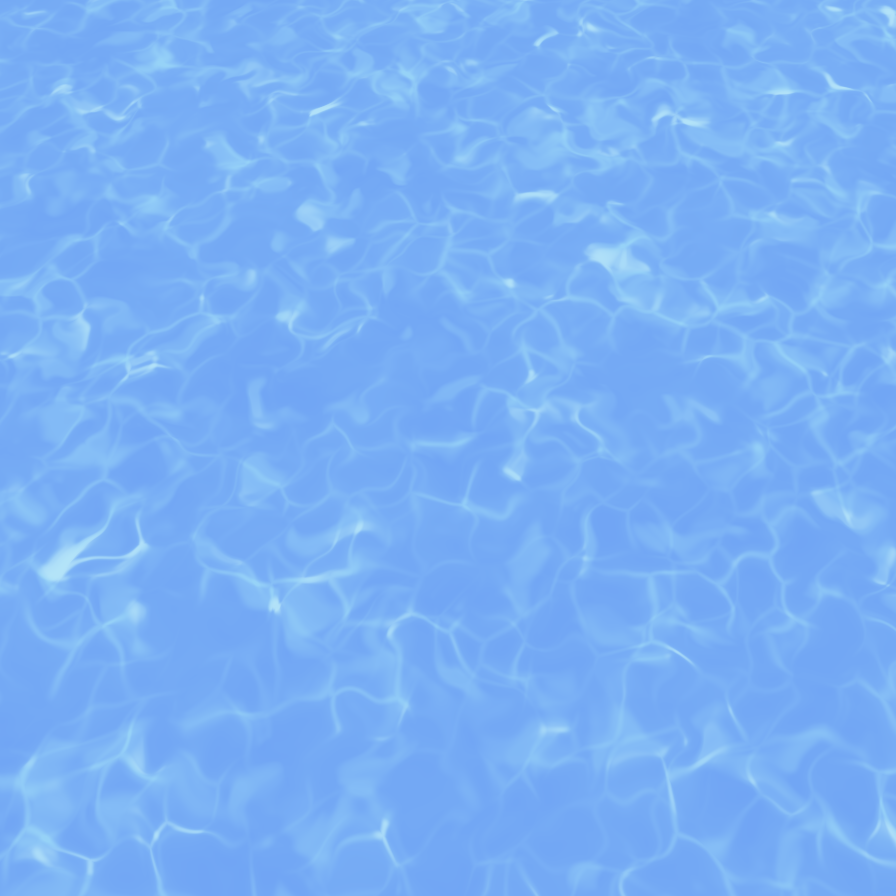
Reproduce this texture procedurally as a Shadertoy shader.

```glsl
// Sunlit pool water seen at a slant: a plane receding upward carries two warped
// cellular webs of caustic light, soft pale patches between the strands and
// a few bright glints where strands gather.

const vec3 DEEP_BLUE = vec3(0.442, 0.648, 0.957);
const vec3 PALE_BLUE = vec3(0.570, 0.800, 0.968);
const vec3 GLINT = vec3(0.740, 0.915, 0.975);
const float HORIZON = 2.2;

vec2 hash2(vec2 cell) {
    vec3 q = fract(cell.xyx * vec3(0.1031, 0.1030, 0.0973));
    q += dot(q, q.yzx + 33.33);
    return fract((q.xx + q.yz) * q.zy);
}

// Smooth value noise in 0..1
float softNoise(vec2 p) {
    vec2 cell = floor(p);
    vec2 f = fract(p);
    f = f * f * (3.0 - 2.0 * f);
    float low = mix(hash2(cell).x, hash2(cell + vec2(1, 0)).x, f.x);
    float high = mix(hash2(cell + vec2(0, 1)).x, hash2(cell + vec2(1, 1)).x, f.x);
    return mix(low, high, f.y);
}

// Gap between the two nearest cell centres: zero on the cell borders
float borderGap(vec2 p) {
    vec2 cell = floor(p);
    float nearest = 9.0;
    float second = 9.0;
    for (int j = -1; j <= 1; j++) {
        for (int i = -1; i <= 1; i++) {
            vec2 neighbour = cell + vec2(i, j);
            float d = length(neighbour + 0.1 + 0.8 * hash2(neighbour) - p);
            second = min(second, max(nearest, d));
            nearest = min(nearest, d);
        }
    }
    return second - nearest;
}

// Layered sines and noise bend the straight borders into ripples
vec2 ripple(vec2 p, float amount) {
    vec2 sway = sin(p.yx * 1.9 + 1.3 * sin(p * 0.83)) + 0.5 * sin(p.yx * 4.3 + p * 1.7);
    vec2 jitter = vec2(softNoise(p * 2.1 + 7.0), softNoise(p * 2.1 + 31.0)) - 0.5;
    return p + amount * (0.6 * sway + 2.0 * jitter);
}

// Broken strands of light: a thin core inside a faint halo
float causticWeb(vec2 p, float width, float seed) {
    float gap = borderGap(p + seed);
    float strength = smoothstep(0.25, 0.8, softNoise(p * 1.15 + seed * 3.0));
    float core = 1.0 - smoothstep(0.0, width, gap);
    float halo = 1.0 - smoothstep(0.0, width * 3.0, gap);
    return strength * (0.75 * core + 0.25 * halo);
}

// Pale patches with fairly crisp, uneven outlines
float lightPatches(vec2 p) {
    float n = 0.7 * softNoise(p * 1.8) + 0.3 * softNoise(p * 4.1 + 19.0);
    return smoothstep(0.52, 0.82, n);
}

// Pool plane in cell units, flattening toward the top
vec2 poolPlane(vec2 uv) {
    float distanceToHorizon = HORIZON - uv.y;
    return vec2(26.0 * (uv.x - 0.5), 50.0) / distanceToHorizon + 40.0;
}

void mainImage(out vec4 fragColor, in vec2 fragCoord) {
    vec2 uv = fragCoord / iResolution.xy;
    vec2 plane = poolPlane(uv);
    float far = smoothstep(0.3, 1.0, uv.y);

    // Two webs of different scale, the finer one leaning to the upper right
    vec2 bent = ripple(plane, 0.17);
    vec2 leaning = vec2(bent.x - 0.45 * bent.y, bent.y * 0.85) * 1.25;
    float width = mix(0.15, 0.24, far);
    float mainWeb = causticWeb(bent, width, 3.7);
    float fineWeb = causticWeb(leaning, width * 1.1, 17.3);

    // Soft light between the strands and small surface streaks
    float patches = lightPatches(ripple(plane, 0.25) + 11.0);
    float broad = softNoise(plane * 0.75 + 5.0);
    float streaks = softNoise(bent * vec2(2.6, 4.2) + 23.0) - 0.5;

    float light = 0.13 * broad + 0.42 * patches + 0.09 * streaks + 0.08 * far;
    light += mix(0.56, 0.40, far) * mainWeb + 0.28 * fineWeb;

    // Sparse glints on the brightest strands and patches
    float sparkle = smoothstep(0.66, 0.90, softNoise(bent * vec2(1.5, 2.3) + 61.0));
    float glint = sparkle * smoothstep(0.35, 0.85, light);

    vec3 water = mix(DEEP_BLUE, PALE_BLUE, clamp(light, 0.0, 1.15));
    fragColor = vec4(mix(water, GLINT, 0.75 * glint), 1.0);
}
```
